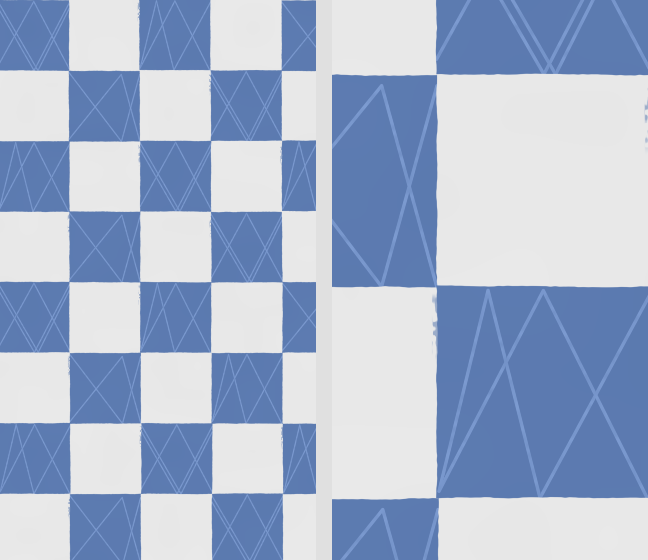
Left: the whole. Right: its middle third, enlarged.
Give the GLSL for this pattern, as a WebGL 2 fragment shader.

```glsl
#version 300 es
precision highp float;

uniform vec2 u_resolution;
out vec4 fragColor;

// Sizes: pitch and origin in canvas widths, the rest in cells
const vec2 PITCH = vec2(0.2243, 0.2232);
const vec2 ORIGIN = vec2(-0.0045, 0.0);
const float LEAN = 0.003;
const float JITTER = 0.014;
const float TILT = 0.012;
const float EDGE_WOBBLE = 0.010;
const float STROKE_HALF = 0.0075;
const float STROKE_OPACITY = 0.78;
const float FRAY_WIDTH = 0.022;
const float FRAY_OPACITY = 0.55;
const float MOTTLE = 0.008;
const vec3 PAPER = vec3(0.91);
const vec3 BLUE = vec3(0.36, 0.48, 0.69);
const vec3 STROKE = vec3(0.51, 0.63, 0.84);

float hash(vec2 p) {
    vec3 q = fract(p.xyx * 0.1031);
    q += dot(q, q.yzx + 33.33);
    return fract((q.x + q.y) * q.z);
}

float noise(vec2 p) {
    vec2 i = floor(p), f = fract(p);
    f = f * f * (3.0 - 2.0 * f);
    vec2 e = vec2(1.0, 0.0);
    return mix(mix(hash(i), hash(i + e), f.x),
               mix(hash(i + e.yx), hash(i + 1.0), f.x), f.y);
}

// Distance to a straight stroke from a to b
float seg(vec2 p, float ax, float ay, float bx, float by) {
    vec2 a = vec2(ax, ay), ab = vec2(bx, by) - a;
    return length(p - a - ab * clamp(dot(p - a, ab) / dot(ab, ab), 0.0, 1.0));
}

// Central peak crossed by a doubled V
float doubleV(vec2 p) {
    float peak = min(seg(p, 0.0, 0.93, 0.5, 0.02), seg(p, 0.5, 0.02, 1.0, 0.97));
    float falling = min(seg(p, 0.0, 0.03, 0.56, 1.0), seg(p, 0.0, 0.12, 0.505, 1.0));
    float rising = min(seg(p, 0.505, 1.0, 1.0, 0.04), seg(p, 0.56, 1.0, 1.0, 0.12));
    return min(peak, min(falling, rising));
}

// Narrow peak beside a wide one
float twinPeak(vec2 p) {
    float narrow = min(seg(p, 0.01, 0.97, 0.24, 0.02), seg(p, 0.24, 0.02, 0.485, 1.0));
    float wide = min(seg(p, 0.01, 0.97, 0.5, 0.02), seg(p, 0.5, 0.02, 0.99, 1.0));
    return min(min(narrow, wide), seg(p, 0.485, 1.0, 1.0, 0.04));
}

// Wide cross with a narrow cross at its right
float crossPair(vec2 p) {
    float wide = min(seg(p, 0.0, 0.02, 0.74, 1.0), seg(p, 0.0, 0.97, 0.74, 0.05));
    float narrow = min(seg(p, 0.74, 0.05, 1.0, 1.0), seg(p, 0.74, 1.0, 1.0, 0.05));
    return min(wide, narrow);
}

// Motif order across the board
float motif(vec2 p, vec2 id) {
    bool oddRow = mod(id.y, 2.0) > 0.5;
    bool crossed = oddRow ? id.x < 2.0 : id.x > 3.0 && mod(id.y, 4.0) < 0.5;
    bool twin = oddRow ? id.y == 5.0 : mod(id.x + id.y, 4.0) > 1.0;
    return crossed ? crossPair(p) : twin ? twinPeak(p) : doubleV(p);
}

void main() {
    // Rows count down from the top edge
    vec2 canvas = vec2(gl_FragCoord.x, u_resolution.y - gl_FragCoord.y) / u_resolution.x;
    canvas.x -= LEAN * (canvas.y - 0.9);
    vec2 grid = (canvas - ORIGIN) / PITCH;
    vec2 base = floor(grid);
    float px = 1.0 / (u_resolution.x * PITCH.x);
    vec3 color = PAPER;

    // Neighbours are included because squares can overhang their cell
    for (int j = -1; j <= 1; j++) {
        for (int i = -1; i <= 1; i++) {
            vec2 id = base + vec2(i, j);
            if (mod(id.x + id.y, 2.0) > 0.5 || min(id.x, id.y) < 0.0) continue;

            vec2 rnd = vec2(hash(id + 3.7), hash(id + 19.2)) - 0.5;
            vec2 p = grid - id - 0.5 - JITTER * rnd;
            p += TILT * (hash(id + 41.5) - 0.5) * vec2(-p.y, p.x);

            // Hand-cut square
            float wobble = noise(grid * 9.0) * 0.7 + noise(grid * 45.0) * 0.3 - 0.5;
            float edge = max(abs(p.x), abs(p.y)) - 0.5 + EDGE_WOBBLE * wobble;
            float fill = 1.0 - smoothstep(-0.7 * px, 0.7 * px, edge);
            p += 0.5;

            // Dry-brush fray outside the upper left edge
            float band = smoothstep(-FRAY_WIDTH - px, -FRAY_WIDTH + px, p.x) * step(p.x, 0.02);
            band *= smoothstep(0.03, 0.07, p.y) * (1.0 - smoothstep(0.26, 0.38, p.y));
            float grain = smoothstep(0.35, 0.7, noise(grid * vec2(70.0, 45.0)));
            color = mix(color, BLUE, band * grain * FRAY_OPACITY * step(0.3, hash(id + 7.1)));

            // Chalk strokes on the fill
            float chalk = 1.0 - smoothstep(STROKE_HALF - 0.5 * px, STROKE_HALF + 0.7 * px, motif(p, id));
            chalk *= STROKE_OPACITY * mix(0.75, 1.1, noise(grid * 40.0));
            color = mix(color, mix(BLUE, STROKE, chalk), fill);
        }
    }
    color += MOTTLE * (noise(grid * 2.5) - 0.5);
    fragColor = vec4(color, 1.0);
}
```
